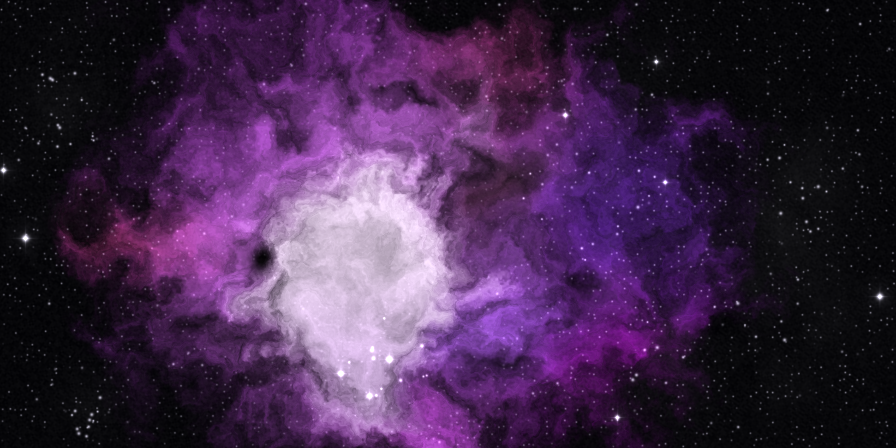
A WebGL 2 fragment shader for this texture:

```glsl
#version 300 es
precision highp float;
uniform vec2 u_resolution;
out vec4 fragColor;

#define OCTAVES 6
#define WARP 0.2
#define EDGE_RAGGED 0.9
#define CORE_RAGGED 1.0
#define CONTRAST 2.1
#define GRAIN 0.035
#define CLUSTER_STARS 11
#define STAR_RADIUS 0.0036

const vec3 SPACE = vec3(0.02, 0.02, 0.03), PLUM = vec3(0.22, 0.06, 0.27);
const vec3 MAUVE = vec3(0.43, 0.19, 0.50), LILAC = vec3(0.66, 0.44, 0.73);
const vec3 VIOLET = vec3(0.46, 0.23, 0.70), INDIGO = vec3(0.20, 0.08, 0.37);
const vec3 MAGENTA = vec3(0.33, 0.03, 0.37), PINK = vec3(0.70, 0.25, 0.78);
const vec3 ROSE = vec3(0.42, 0.13, 0.29), UMBER = vec3(0.16, 0.08, 0.13);
const vec3 PEARL = vec3(0.89, 0.82, 0.91);

float hash(vec2 p) { return fract(sin(dot(p, vec2(127.1, 311.7))) * 43758.5453); }
vec2 hash2(vec2 p) { return vec2(hash(p), hash(p + 17.3)); }

float noise(vec2 p) {
  vec2 i = floor(p), f = fract(p);
  f = f * f * (3.0 - 2.0 * f);
  return mix(mix(hash(i), hash(i + vec2(1, 0)), f.x),
             mix(hash(i + vec2(0, 1)), hash(i + vec2(1, 1)), f.x), f.y);
}

// Fractal noise centred on zero
float fbm(vec2 p) {
  float sum = 0.0, amp = 0.5;
  for (int i = 0; i < OCTAVES; i++) {
    sum += amp * (noise(p) - 0.5);
    p = mat2(1.6, 1.2, -1.2, 1.6) * p + 7.1;
    amp *= 0.6;
  }
  return sum;
}

float blob(vec2 p, float x, float y, float rx, float ry) {
  vec2 q = (p - vec2(x, y)) / vec2(rx, ry);
  return exp(-dot(q, q));
}

// One jittered star in some of the grid cells
float starField(vec2 p, float cells, float share, float radius) {
  vec2 id = floor(p * cells);
  vec2 d = fract(p * cells) - 0.5 - 0.5 * (hash2(id) - 0.5);
  float lit = smoothstep(1.0 - share, 1.0, hash(id + 41.7));
  return lit * exp(-dot(d, d) / pow(radius * cells, 2.0));
}

// Bright star with four short spikes
float glint(vec2 d, float size) {
  vec2 a = abs(d) / size;
  float spikes = exp(-a.x * 5.0 - a.y) + exp(-a.y * 5.0 - a.x);
  return exp(-dot(a, a) * 2.0) + 0.5 * spikes + 0.12 * exp(-length(a) * 0.6);
}

vec3 nebula(vec2 p) {
  vec2 w = p + WARP * vec2(fbm(p * 6.0), fbm(p * 6.0 + 31.0));
  float coarse = fbm(w * 4.0 + 4.0), fine = fbm(w * 13.0 + 9.0);
  float wisps = 1.0 - smoothstep(0.0, 0.2, abs(fbm(w * 8.0 + 53.0)));

  // Coloured clouds
  vec3 c = PLUM;
  c = mix(c, INDIGO, 0.9 * blob(w, 1.38, 0.55, 0.27, 0.26));
  c = mix(c, MAGENTA, 0.9 * blob(w, 1.37, 0.16, 0.22, 0.20));
  c = mix(c, MAUVE, blob(w, 0.80, 0.64, 0.36, 0.27));
  c = mix(c, MAUVE, 0.6 * blob(w, 0.46, 0.34, 0.18, 0.30));
  c = mix(c, ROSE, 0.9 * blob(w, 0.27, 0.49, 0.18, 0.09));
  c = mix(c, ROSE, 0.75 * blob(w, 1.12, 0.88, 0.16, 0.18));
  c = mix(c, VIOLET, 0.85 * blob(w, 1.06, 0.26, 0.18, 0.15));
  c = mix(c, LILAC, 0.9 * blob(w, 0.79, 0.38, 0.28, 0.34));
  c = mix(c, LILAC, 0.6 * blob(w, 1.04, 0.73, 0.06, 0.10));
  c = mix(c, PINK, 0.7 * blob(w, 0.94, 0.04, 0.13, 0.06));
  c = mix(c, UMBER, 0.85 * blob(w, 1.10, 0.57, 0.09, 0.10));
  c *= clamp(0.78 + CONTRAST * (0.75 * fine + 0.5 * coarse) + 0.22 * wisps, 0.15, 1.7);

  // Pale core
  float reach = 1.0 - length((w - vec2(0.805, 0.345)) / vec2(0.235, 0.30));
  float core = smoothstep(-0.15, 0.45, reach + CORE_RAGGED * (0.6 * fine + 0.2 * coarse));
  vec3 pale = PEARL * mix(vec3(0.82, 0.76, 0.86), vec3(1), smoothstep(0.1, 0.48, p.y));
  c = mix(c, pale * (1.0 + 0.5 * fine), 0.93 * core);

  // Dark dust pockets
  float dust = blob(p + 0.02 * fine, 0.583, 0.42, 0.022, 0.026) + 0.7 * blob(w, 0.43, 0.27, 0.07, 0.06);
  dust += 0.75 * (blob(w, 0.53, 0.11, 0.08, 0.03) + blob(w, 1.12, 0.16, 0.06, 0.035));
  dust += 0.75 * (blob(w, 1.28, 0.39, 0.05, 0.04) + blob(w, 0.91, 0.79, 0.06, 0.03));
  c *= 1.0 - min(dust, 0.93);

  // Ragged outline with side wings
  float inside = 1.0 - length((w - vec2(0.89, 0.45)) / vec2(0.70, 0.67));
  inside += 0.25 * (blob(w, 0.20, 0.49, 0.16, 0.08) + blob(w, 1.54, 0.69, 0.10, 0.09));
  inside += 0.2 * blob(w, 1.64, 0.32, 0.20, 0.08);
  return mix(SPACE, c, smoothstep(-0.10, 0.42, inside + EDGE_RAGGED * (0.45 * coarse + 0.4 * fine)));
}

void main() {
  vec2 p = gl_FragCoord.xy / u_resolution * vec2(2.0, 1.0);
  vec3 col = nebula(p) + GRAIN * (noise(mat2(190, 130, -130, 190) * p) - 0.45);
  float light = 0.45 * starField(p, 75.0, 0.3, 0.0022) + 0.7 * starField(p + 3.0, 30.0, 0.14, 0.003);
  light *= 1.0 - 0.9 * blob(p, 0.80, 0.45, 0.42, 0.50);

  // Star clusters: centre, spread
  vec4 clusters[6] = vec4[6](vec4(0.15, 0.77, 0.13, 0.22), vec4(1.78, 0.58, 0.14, 0.24),
    vec4(0.86, 0.20, 0.20, 0.22), vec4(0.19, 0.07, 0.08, 0.09),
    vec4(1.32, 0.58, 0.32, 0.34), vec4(1.60, 0.26, 0.40, 0.22));
  for (int k = 0; k < 6; k++) {
    vec4 g = clusters[k];
    col += 0.03 * blob(p, g.x, g.y, g.z, g.w) * (0.6 + 2.0 * fbm(p * 8.0));
    for (int i = 0; i < CLUSTER_STARS; i++) {
      vec2 seed = vec2(float(i) + 1.0, float(k) * 5.0 + 2.0);
      vec2 d = p - g.xy - (hash2(seed) - 0.5) * g.zw;
      float r = STAR_RADIUS * mix(0.6, 1.1, hash(seed + 8.0));
      light += 0.7 * exp(-dot(d, d) / (r * r));
    }
  }

  // Brightest stars: position, size
  vec3 beacons[10] = vec3[10](vec3(1.262, 0.743, 0.007), vec3(1.465, 0.862, 0.006),
    vec3(1.964, 0.338, 0.009), vec3(0.057, 0.468, 0.010), vec3(0.761, 0.166, 0.008),
    vec3(0.869, 0.198, 0.008), vec3(0.825, 0.116, 0.007), vec3(1.378, 0.068, 0.007),
    vec3(1.485, 0.593, 0.006), vec3(0.008, 0.620, 0.008));
  for (int i = 0; i < 10; i++) light += glint(p - beacons[i].xy, beacons[i].z);
  fragColor = vec4(clamp(col + vec3(0.93, 0.91, 1.0) * light, 0.0, 1.0), 1.0);
}
```
